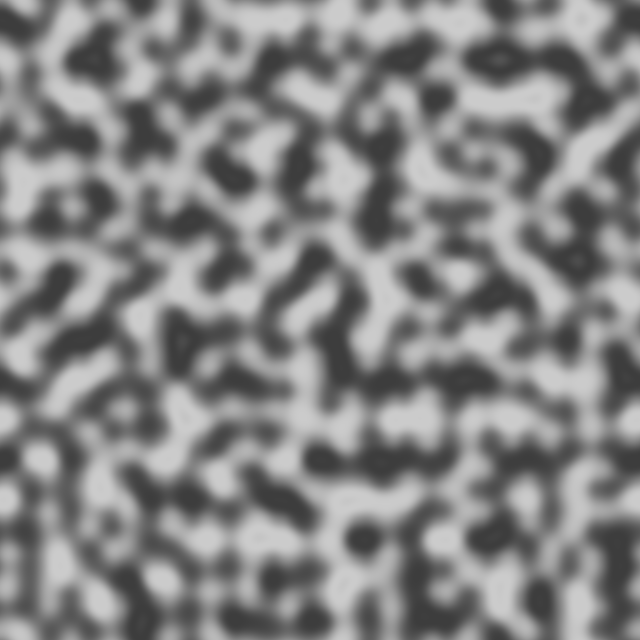
This texture is drawn by a WebGL 1 fragment shader. Its source:

```glsl
precision highp float;

// Soft grey blobs: one octave of gradient noise on a wrapping lattice,
// passed through a sine that rounds peaks and pits into flat plateaus
// and gently folds back the most extreme values.

uniform vec2 u_resolution;

const float TAU = 6.2831853;
const float CELLS = 16.0;       // lattice cells across the tile
const float FOLD_RATE = 3.6;    // sine phase per unit of noise
const float MID_GREY = 0.518;
const float GREY_SWING = 0.28;

float hash(vec2 p) {
  vec3 q = fract(p.xyx * vec3(0.1031, 0.1030, 0.0973));
  q += dot(q, q.yzx + 33.33);
  return fract((q.x + q.y) * q.z);
}

// Unit gradient at a lattice corner, wrapped to the period
vec2 cornerGradient(vec2 corner, float period) {
  float angle = TAU * hash(mod(corner, period) + 7.0);
  return vec2(cos(angle), sin(angle));
}

// Contribution of one corner, offset from the cell's lower left
float cornerRamp(vec2 cell, vec2 local, vec2 offset, float period) {
  return dot(cornerGradient(cell + offset, period), local - offset);
}

// Periodic gradient noise with quintic blending
float gradientNoise(vec2 p, float period) {
  vec2 cell = floor(p);
  vec2 local = fract(p);
  vec2 blend = local * local * local * (local * (local * 6.0 - 15.0) + 10.0);
  float bottom = mix(cornerRamp(cell, local, vec2(0.0, 0.0), period),
                     cornerRamp(cell, local, vec2(1.0, 0.0), period), blend.x);
  float top = mix(cornerRamp(cell, local, vec2(0.0, 1.0), period),
                  cornerRamp(cell, local, vec2(1.0, 1.0), period), blend.x);
  return mix(bottom, top, blend.y);
}

// Sine tone curve: soft plateaus at both ends
float foldedGrey(float height, float rate, float middle, float swing) {
  return middle + swing * sin(rate * height);
}

void main() {
  vec2 uv = gl_FragCoord.xy / u_resolution;
  float height = gradientNoise(uv * CELLS, CELLS);
  float grey = foldedGrey(height, FOLD_RATE, MID_GREY, GREY_SWING);
  gl_FragColor = vec4(vec3(grey), 1.0);
}
```
